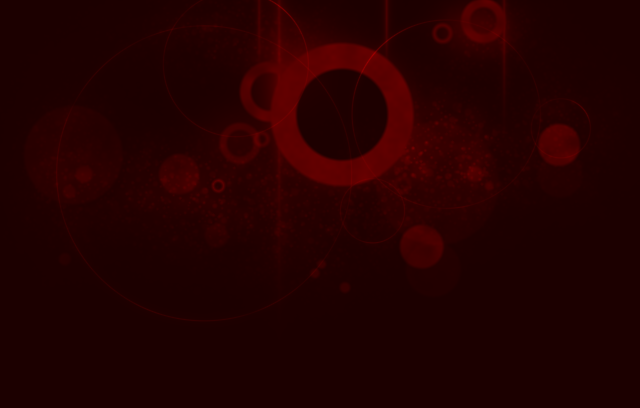
A WebGL 1 fragment shader for this background:

```glsl
precision highp float;
// Dark red abstract backdrop: glowing rings, hairline circles, soft discs, light beams and dust.

uniform vec2 u_resolution;

#define SPAN 7.68          // canvas width in scene units
#define BASE_RED 0.11
#define RING_RED 0.26      // main ring level above the base
#define DUST_LEVEL 0.15
#define HAZE_LEVEL 0.1
#define HAIRLINE 0.005     // half width of the thin circles
#define SOFTNESS 0.014     // edge blur of rings and discs

float pixel;               // size of one pixel in scene units
float mottle;              // uneven brightness shared by the soft shapes

float hash(vec2 p) {
  vec3 q = fract(vec3(p.xyx) * 0.1031);
  q += dot(q, q.yzx + 33.33);
  return fract((q.x + q.y) * q.z);
}

float noise(vec2 p) {
  vec2 i = floor(p), f = fract(p);
  f = f * f * (3.0 - 2.0 * f);
  return mix(mix(hash(i), hash(i + vec2(1, 0)), f.x),
             mix(hash(i + vec2(0, 1)), hash(i + vec2(1, 1)), f.x), f.y);
}

// Coverage of a signed distance with a blurred edge
float cover(float d, float blur) {
  float w = pixel + blur;
  return 1.0 - smoothstep(-w, w, d);
}

float disc(vec2 p, vec2 c, float r) {
  return cover(length(p - c) - r, SOFTNESS) * mottle;
}

float ring(vec2 p, vec2 c, float inner, float outer) {
  float d = abs(length(p - c) - 0.5 * (inner + outer)) - 0.5 * (outer - inner);
  return cover(d, SOFTNESS);
}

// Thin circle, brighter towards one direction and broken up by noise
float hairline(vec2 p, vec2 c, float r, vec2 bright, float gain) {
  vec2 q = p - c;
  float d = abs(length(q) - r);
  float lit = pow(max(dot(normalize(q + 1e-4), normalize(bright)), 0.0), 8.0);
  float level = 0.03 + 0.07 * noise(p * 4.0) + gain * lit;
  return (cover(d - HAIRLINE, 0.0) + 0.2 * exp(-d * 30.0)) * level;
}

float blob(vec2 p, vec2 c, vec2 size) {
  vec2 q = (p - c) / size;
  return exp(-dot(q, q));
}

// Vertical light beam with a sharp core, fading out at y = end
float beam(vec2 p, float x, float end, float width) {
  float d = abs(p.x - x);
  float fade = 1.0 - smoothstep(end * 0.2, end, p.y);
  return fade * (0.65 * exp(-d / width) + 0.35 * exp(-d * d * 3000.0));
}

// One randomly sized and placed soft dot per cell
float dots(vec2 p, float cell, float seed) {
  vec2 g = p / cell, id = floor(g);
  float r = mix(0.08, 0.27, hash(id + seed));
  vec2 c = 0.3 + 0.4 * vec2(hash(id + seed + 17.0), hash(id + seed + 41.0));
  float d = (length(fract(g) - c) - r) * cell;
  return cover(d, 0.006) * step(0.35, hash(id + seed + 73.0)) * hash(id + seed + 97.0);
}

float dust(vec2 p) {
  float sum = 0.0;
  for (int i = 0; i < 5; i++) {
    float k = float(i);
    p = mat2(0.8, 0.6, -0.6, 0.8) * p + k * 3.7;
    sum += dots(p + 20.0, 0.06 + 0.04 * k, 131.0 * k + 9.0) * (1.0 - 0.16 * k);
  }
  return sum;
}

void main() {
  pixel = SPAN / u_resolution.x;
  vec2 p = vec2(gl_FragCoord.x, u_resolution.y - gl_FragCoord.y) * pixel;  // y runs down
  mottle = 0.7 + 0.5 * noise(p * 7.0);

  // Haze and dust share one density field
  float density = blob(p, vec2(5.25, 1.9), vec2(0.8, 0.65))
    + 0.75 * blob(p, vec2(2.15, 2.3), vec2(0.65, 0.5))
    + 0.5 * blob(p, vec2(3.6, 2.5), vec2(1.1, 0.7))
    + 0.35 * blob(p, vec2(0.8, 2.0), vec2(0.5, 0.8))
    + 0.35 * blob(p, vec2(6.8, 1.6), vec2(0.6, 0.6))
    + 0.35 * blob(p, vec2(2.9, 0.4), vec2(1.1, 0.45))
    + 0.35 * blob(p, vec2(5.9, 0.45), vec2(0.6, 0.4));
  float cloud = 0.35 + 0.8 * noise(p * 3.0) * (0.5 + noise(p * 9.0));
  float light = density * (HAZE_LEVEL * cloud + DUST_LEVEL * dust(p) * (0.35 + 0.65 * cloud));
  light += 0.13 * blob(p, vec2(3.55, 0.85), vec2(0.45, 0.5));
  light += 0.12 * blob(p, vec2(5.7, 0.32), vec2(0.38, 0.27));
  light += 0.05 * blob(p, vec2(2.85, 1.65), vec2(0.4, 0.35));

  // Soft discs
  light += 0.035 * disc(p, vec2(0.88, 1.86), 0.59) + 0.03 * disc(p, vec2(5.25, 2.2), 0.74);
  light += 0.08 * disc(p, vec2(2.15, 2.09), 0.24) + 0.025 * disc(p, vec2(5.2, 3.23), 0.33);
  light += 0.15 * disc(p, vec2(6.71, 1.74), 0.25) + 0.12 * disc(p, vec2(5.06, 2.96), 0.26);
  light += 0.07 * disc(p, vec2(1.01, 2.09), 0.1) + 0.07 * disc(p, vec2(0.83, 2.3), 0.075);
  light += 0.1 * disc(p, vec2(5.7, 2.09), 0.095) + 0.09 * disc(p, vec2(5.87, 2.23), 0.05);
  light += 0.04 * disc(p, vec2(2.6, 2.83), 0.14) + 0.12 * disc(p, vec2(4.14, 3.45), 0.06);
  light += 0.1 * disc(p, vec2(3.86, 3.17), 0.05) + 0.08 * disc(p, vec2(3.78, 3.28), 0.055);
  light += 0.025 * disc(p, vec2(6.72, 2.1), 0.27) + 0.04 * disc(p, vec2(0.78, 3.11), 0.07);

  // Light beams
  light += 0.13 * beam(p, 3.35, 4.3, 0.07) + 0.12 * beam(p, 3.11, 1.0, 0.03);
  light += 0.17 * beam(p, 4.64, 0.95, 0.035) + 0.13 * beam(p, 6.05, 1.8, 0.03);

  // Lesser rings
  light = mix(light, 0.22 * mottle, 0.9 * ring(p, vec2(3.24, 1.1), 0.23, 0.36));
  light += 0.1 * mottle * ring(p, vec2(2.88, 1.72), 0.16, 0.245);
  light += 0.1 * ring(p, vec2(3.14, 1.67), 0.05, 0.095) + 0.22 * ring(p, vec2(2.62, 2.23), 0.05, 0.075);
  light += 0.05 * ring(p, vec2(4.83, 2.22), 0.06, 0.11);
  light = mix(light, 0.25 * mottle, 0.9 * ring(p, vec2(5.8, 0.25), 0.16, 0.265));
  light = mix(light, 0.21, 0.9 * ring(p, vec2(5.31, 0.4), 0.075, 0.12));

  // Main ring over a darkened core
  vec2 hub = vec2(4.105, 1.375);
  float reach = length(p - hub);
  light *= 1.0 - 0.75 * cover(reach - 0.56, SOFTNESS);
  float body = RING_RED + 0.05 * (noise(p * 5.0) - 0.5) + 0.03 * (noise(p * 16.0) - 0.5);
  light = mix(light, body, ring(p, hub, 0.55, 0.855));
  light += 0.06 * exp(-max(reach - 0.855, 0.0) * 9.0) * (1.0 - cover(reach - 0.855, SOFTNESS));

  // Hairline circles
  light += hairline(p, vec2(2.45, 2.08), 1.77, vec2(-0.4, 1.0), 0.03);
  light += hairline(p, vec2(2.83, 0.77), 0.87, vec2(0.6, -0.75), 0.22);
  light += hairline(p, vec2(5.355, 1.37), 1.13, vec2(-0.75, -0.7), 0.18);
  light += hairline(p, vec2(6.73, 1.54), 0.355, vec2(0.8, -0.6), 0.1);
  light += hairline(p, vec2(4.47, 2.53), 0.385, vec2(0.0, 1.0), 0.04);

  gl_FragColor = vec4(BASE_RED + light, 0.0, 0.0, 1.0);
}
```
